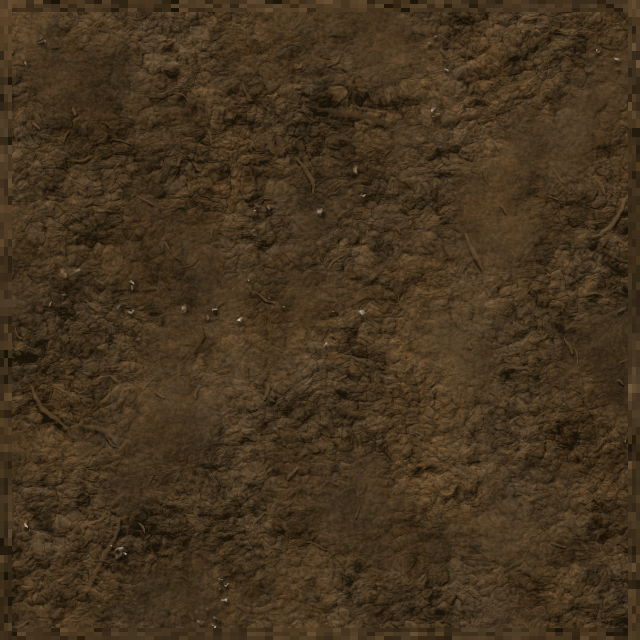
This texture is drawn by a WebGL 2 fragment shader. Its source:

```glsl
#version 300 es
precision highp float;

uniform vec2 u_resolution;
out vec4 fragColor;

vec4 hash4(vec2 p) {
    vec4 q = fract(p.xyxy * vec4(0.1031, 0.1030, 0.0973, 0.1099));
    q += dot(q, q.wzxy + 33.33);
    return fract((q.xxyz + q.yzzw) * q.zywx);
}

// Gradient noise, roughly -0.7 to 0.7
float corner(vec2 cell, vec2 offset) {
    float angle = 6.2832 * hash4(cell + 57.0).x;
    return dot(vec2(cos(angle), sin(angle)), offset);
}

float noise(vec2 p) {
    vec2 i = floor(p), f = p - i, e = vec2(1, 0);
    vec2 u = f * f * f * (f * (f * 6.0 - 15.0) + 10.0);
    return mix(mix(corner(i, f), corner(i + e, f - e), u.x),
               mix(corner(i + e.yx, f - e.yx), corner(i + 1.0, f - 1.0), u.x), u.y);
}

float fbm(vec2 p) {
    float sum = 0.0, amp = 0.6;
    for (int i = 0; i < 4; i++) {
        sum += amp * noise(p);
        p = mat2(1.6, 1.2, -1.2, 1.6) * p + 7.3;
        amp *= 0.5;
    }
    return sum;
}

// Rounded lumps separated by creases
float lumps(vec2 p) {
    float sum = 0.0, amp = 0.8;
    p *= vec2(20.0, 25.0);
    for (int i = 0; i < 4; i++) {
        sum += amp * sqrt(noise(p) * noise(p) + 0.002);
        p = mat2(1.85, 0.9, -0.9, 1.85) * p + 3.7;
        amp *= 0.62;
    }
    return sum;
}

// Broken clods: own shade, lit upper side, dark gaps
float clods(vec2 p) {
    vec2 cell = floor(p), toward = vec2(0);
    float near = 9.0, next = 9.0, shade = 0.0;
    for (int k = 0; k < 9; k++) {
        vec2 id = cell + vec2(k % 3, k / 3) - 1.0;
        vec4 rnd = hash4(id + 21.0);
        vec2 d = p - id - rnd.xy;
        float dist = length(d) + 0.35 * rnd.w;
        if (dist < near) { next = near; near = dist; toward = d; shade = rnd.z; }
        else next = min(next, dist);
    }
    float gap = 1.0 - smoothstep(0.0, 0.22, next - near);
    return 0.3 * (shade - 0.5) + 0.3 * dot(toward, vec2(-0.4, 0.9)) - 0.32 * gap + 0.1;
}

// Curved tapering strand: x is coverage, y is position across it
vec2 strand(vec2 p, vec4 rnd, float len, float width) {
    float angle = (rnd.z - 0.5) * 2.6, c = cos(angle), s = sin(angle);
    vec2 l = mat2(c, -s, s, c) * (p - rnd.xy);
    float along = l.x / len;
    l.y += len * ((rnd.w - 0.5) * 0.6 * along * along + 0.03 * sin(along * 4.0 + rnd.w * 40.0));
    float taper = 1.0 - smoothstep(0.2, 1.0, abs(along));
    float w = width * (0.3 + 0.7 * taper);
    float cover = 1.0 - smoothstep(w * 0.4, w + 0.0008, abs(l.y));
    return vec2(cover * smoothstep(0.0, 0.3, taper), clamp(l.y / w, -1.0, 1.0));
}

void main() {
    vec2 uv = gl_FragCoord.xy / u_resolution;

    // Smeared blocks along the rim
    vec2 p = clamp(uv, 0.018, 0.982);
    vec2 blocks = (floor(uv * 75.0) + 0.5) / 75.0;
    if (p.x != uv.x) p = vec2(p.x + 0.006 * floor(uv.x * 160.0), blocks.y);
    else if (p.y != uv.y) p = vec2(blocks.x, p.y + 0.006 * floor(uv.y * 160.0));

    // Soil relief lit from above
    vec2 warp = vec2(fbm(p * 12.0 + 4.0), fbm(p * 12.0 + 31.0));
    vec2 jag = vec2(noise(p * 65.0 + 4.0), noise(p * 65.0 + 31.0));
    vec2 q = p + 0.022 * warp + 0.004 * jag;
    float rough = smoothstep(-0.3, 0.15, fbm(p * 4.5 + 50.0));
    float height = lumps(q);
    float relief = height - lumps(q + vec2(-0.0011, 0.0023));
    float tone = 0.53 + 0.62 * fbm(p * 3.5 + 12.0) + 0.45 * fbm(q * 15.0 + 20.0);
    tone += mix(0.8, 2.2, rough) * clamp(relief, -0.2, 0.2);
    tone += mix(0.15, 0.5, rough) * (min(height, 0.55) - 0.4);
    tone += 0.2 * noise(p * 120.0) + 0.2 * noise(p * 210.0);
    tone += mix(0.15, 0.65, rough) * clods(q * vec2(27.0, 36.0));
    tone += mix(0.15, 0.75, rough) * clods(q * vec2(58.0, 72.0) + 40.0);

    // Dark hollows
    float hollow = smoothstep(0.1, 0.4, fbm(q * vec2(21.0, 28.0) + 80.0));
    tone -= 0.5 * hollow * rough;

    // Roots, then fine fibres
    for (int i = 0; i < 130; i++) {
        bool root = i < 12;
        vec4 rnd = hash4(vec2(float(i) + 3.0, 17.0));
        vec4 size = hash4(vec2(float(i) + 9.0, 41.0));
        float len = root ? mix(0.03, 0.09, size.x) : mix(0.006, 0.022, size.x);
        float width = root ? mix(0.0025, 0.006, size.y) : mix(0.0012, 0.003, size.y);
        if (distance(p, rnd.xy) > len * 1.5 + 0.02) continue;
        vec2 r = p + 0.012 * warp + 0.002 * jag;
        vec2 shade = strand(r + vec2(-0.001, width * 1.5), rnd, len, width * 1.3);
        vec2 body = strand(r, rnd, len, width);
        tone -= 0.35 * shade.x * (1.0 - body.x);
        float lit = mix(0.4, 1.0, size.z) + 0.25 * body.y + 0.5 * fbm(p * 60.0);
        tone = mix(tone, lit, 0.8 * body.x);
    }

    // Earth colours
    vec3 earth = mix(vec3(0.15, 0.11, 0.055), vec3(0.385, 0.295, 0.187), clamp(tone, -0.2, 1.5));
    float warmth = fbm(p * 7.0 + 63.0) + 0.5 * noise(q * 40.0);
    earth *= 1.0 + warmth * vec3(0.05, -0.03, -0.2);

    // Pale ragged mineral specks in small clusters
    for (int i = 0; i < 75; i++) {
        vec4 centre = hash4(vec2(float(i / 4) + 5.0, 73.0));
        vec4 rnd = hash4(vec2(float(i) + 2.0, 97.0));
        vec2 d = p - centre.xy - (rnd.xy - 0.5) * mix(0.02, 0.09, centre.z);
        if (dot(d, d) > 0.0006) continue;
        float radius = mix(0.0015, 0.0065, rnd.z * rnd.z);
        float under = length(d + vec2(-0.002, 0.005)) / (radius + 0.004);
        earth *= 1.0 - 0.3 * (1.0 - smoothstep(0.3, 1.0, under));
        d += 0.007 * vec2(noise(p * 110.0 + rnd.xy * 9.0), noise(p * 110.0 + rnd.zw * 9.0));
        float dist = length(d * vec2(1.0, 0.7 + rnd.w * 0.8));
        vec3 mineral = mix(vec3(0.43, 0.34, 0.23), vec3(0.76, 0.72, 0.65), rnd.w * rnd.w);
        mineral *= 0.95 + 0.9 * noise(p * 170.0);
        earth = mix(earth, mineral, 0.9 * (1.0 - smoothstep(radius * 0.3, radius + 0.001, dist)));
    }

    fragColor = vec4(earth, 1.0);
}
```
